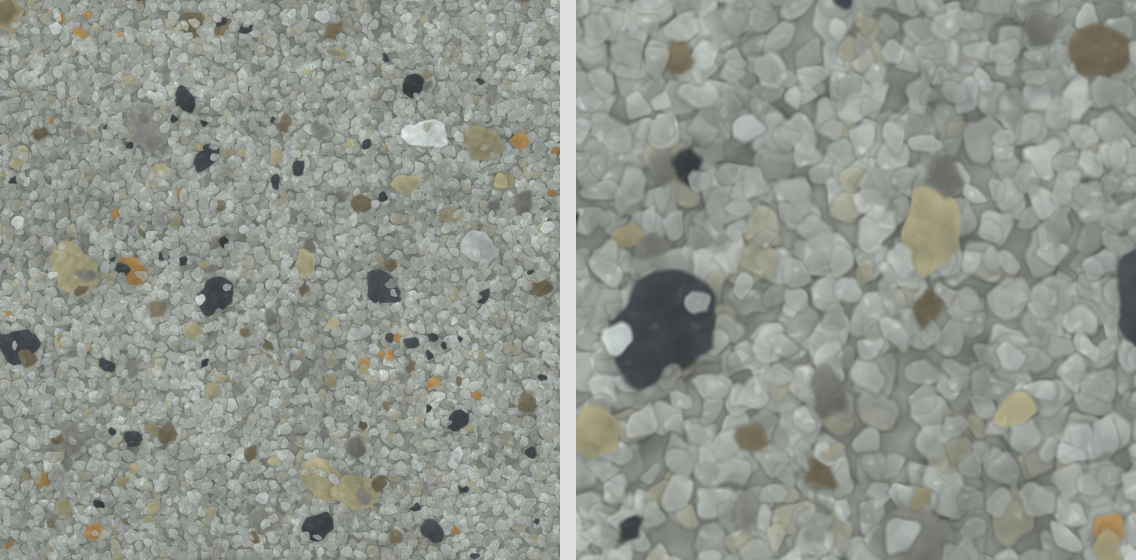
Left, the full canvas; right, a detail of the centre.
This texture is drawn by a three.js fragment shader. Its source:

```glsl
// Coarse quartz sand: layers of small translucent grains with soft contact
// shadows, strewn with larger ochre, orange, grey and near-black stones.
// Each grain is a disc cut by random planes, scattered on a jittered grid.
varying vec2 vUv;

vec3 hash3(vec2 p) {
  vec3 q = fract(vec3(p.xyx) * vec3(0.1031, 0.1030, 0.0973));
  q += dot(q, q.yxz + 33.33);
  return fract((q.xxy + q.yzz) * q.zyx);
}

float cornerSlope(vec2 cell, vec2 offset) {
  return dot(hash3(cell).xy * 2.0 - 1.0, offset);
}

// Gradient noise, roughly -0.7 to 0.7
float gradientNoise(vec2 p) {
  vec2 i = floor(p), f = fract(p);
  vec2 u = f * f * f * (f * (f * 6.0 - 15.0) + 10.0);
  vec2 e = vec2(1.0, 0.0);
  float low = mix(cornerSlope(i, f), cornerSlope(i + e, f - e), u.x);
  float high = mix(cornerSlope(i + e.yx, f - e.yx), cornerSlope(i + 1.0, f - 1.0), u.x);
  return mix(low, high, u.y);
}

float smoothMax(float a, float b, float k) {
  float h = max(k - abs(a - b), 0.0) / k;
  return max(a, b) + h * h * k * 0.25;
}

// Signed distance to a rounded, randomly cut pebble of radius 1
float pebble(vec2 p, vec3 rnd) {
  float turn = rnd.x * 6.283;
  p = mat2(cos(turn), -sin(turn), sin(turn), cos(turn)) * p;
  p.y *= 1.0 + 0.5 * rnd.y;
  float d = length(p) - 1.0;
  for (int i = 0; i < 5; i++) {
    float k = float(i);
    float angle = k * 1.257 + 0.9 * fract(rnd.z * 7.3 + k * 0.618);
    float cut = 0.62 + 0.36 * fract(rnd.y * 9.1 + k * 0.379);
    d = smoothMax(d, dot(p, vec2(cos(angle), sin(angle))) - cut, 0.16);
  }
  return d;
}

vec3 quartzColor(vec3 rnd) {
  vec3 c = mix(vec3(0.565, 0.585, 0.555), vec3(0.73, 0.76, 0.74), rnd.x);
  return mix(c, vec3(0.62, 0.60, 0.50), 0.6 * step(0.91, rnd.y));
}

vec3 stoneColor(vec3 rnd) {
  vec3 c = vec3(0.60, 0.58, 0.46);                             // pale ochre
  c = mix(c, vec3(0.62, 0.48, 0.29), step(0.28, rnd.x));       // orange
  c = mix(c, vec3(0.42, 0.39, 0.31), step(0.38, rnd.x));       // brown
  c = mix(c, vec3(0.46, 0.465, 0.45), step(0.50, rnd.x));      // grey
  c = mix(c, vec3(0.70, 0.73, 0.72), step(0.70, rnd.x));       // milky
  c = mix(c, vec3(0.22, 0.24, 0.26), step(0.81, rnd.x));       // slate
  return c * (0.9 + 0.2 * rnd.y);
}

// Paints one layer of grains over the colour below
vec3 scatter(vec3 below, vec2 uv, float cells, float density, float seed, float stony) {
  vec2 g = uv * cells;
  float mottle = gradientNoise(uv * 80.0 + seed * 5.3);
  float sparkle = gradientNoise(uv * 130.0 + seed * 9.7);
  for (int j = -1; j <= 1; j++) {
    for (int i = -1; i <= 1; i++) {
      vec2 cell = floor(g) + vec2(float(i), float(j));
      vec2 key = cell + seed * 71.0 + 20.0;
      vec3 place = hash3(key);
      if (place.z > density) continue;
      vec3 shape = hash3(key + 313.7);
      vec3 tint = hash3(key + 619.3);
      float radius = mix(0.46 + 0.34 * shape.z * shape.z, 0.27 + 0.3 * shape.z * shape.z, stony);
      radius *= 1.0 - 0.25 * stony * (step(0.28, tint.x) - step(0.38, tint.x) + step(0.81, tint.x));
      vec2 p = (g - cell - 0.15 - 0.7 * place.xy) / radius;
      float d = pebble(p, shape);

      // Contact shadow, then the lit body with a paler rim and wet glints
      below *= 1.0 - 0.1 * (1.0 - smoothstep(0.0, 0.32, d));
      vec3 body = mix(quartzColor(tint), stoneColor(tint), stony);
      float rim = 1.0 - smoothstep(0.0, 0.35, -d);
      float light = dot(p, vec2(-0.03, 0.06)) + 0.16 * mottle + 0.04 * rim;
      body *= 1.0 + light;
      vec2 spot = p - (tint.yz - 0.5) * 0.9;
      float glint = (1.0 - smoothstep(0.05, 0.35, length(spot))) * step(0.78, shape.x);
      glint += smoothstep(0.2, 0.5, sparkle);
      body += 0.11 * glint * (1.0 - 0.5 * stony);

      // Clear quartz lets the colour below through
      float blur = 0.0019 * cells / radius;
      float cover = 1.0 - smoothstep(-blur, blur, d);
      below = mix(below, body, cover * mix(0.72, 0.9, stony));
    }
  }
  return below;
}

void main() {
  // A slight warp roughens every outline
  vec2 uv = vUv + 0.004 * vec2(gradientNoise(vUv * 75.0), gradientNoise(vUv * 75.0 + 40.3));
  vec3 sand = vec3(0.50, 0.52, 0.49) * (1.0 + 0.3 * gradientNoise(uv * 60.0));

  // Quartz bed, then stones from large to small, then a few loose grains
  sand = scatter(sand, uv, 40.0, 1.0, 1.0, 0.0);
  sand = scatter(sand, uv, 50.0, 0.8, 2.0, 0.0);
  sand = scatter(sand, uv, 62.0, 0.5, 4.0, 0.0);
  sand = scatter(sand, uv, 10.0, 0.26, 3.0, 1.0);
  sand = scatter(sand, uv, 24.0, 0.17, 5.0, 1.0);
  sand = scatter(sand, uv, 36.0, 0.07, 7.0, 1.0);
  sand = scatter(sand, uv, 56.0, 0.16, 6.0, 0.0);

  // Broad uneven light, from wide patches down to clumps of grains
  float patches = 0.1 * gradientNoise(vUv * 4.0) + 0.13 * gradientNoise(vUv * 11.0 + 7.3);
  patches += 0.15 * gradientNoise(vUv * 26.0 + 3.7) + 0.04 * gradientNoise(vUv * 190.0);
  gl_FragColor = vec4(clamp(sand * (1.0 + patches), 0.0, 1.0), 1.0);
}
```
